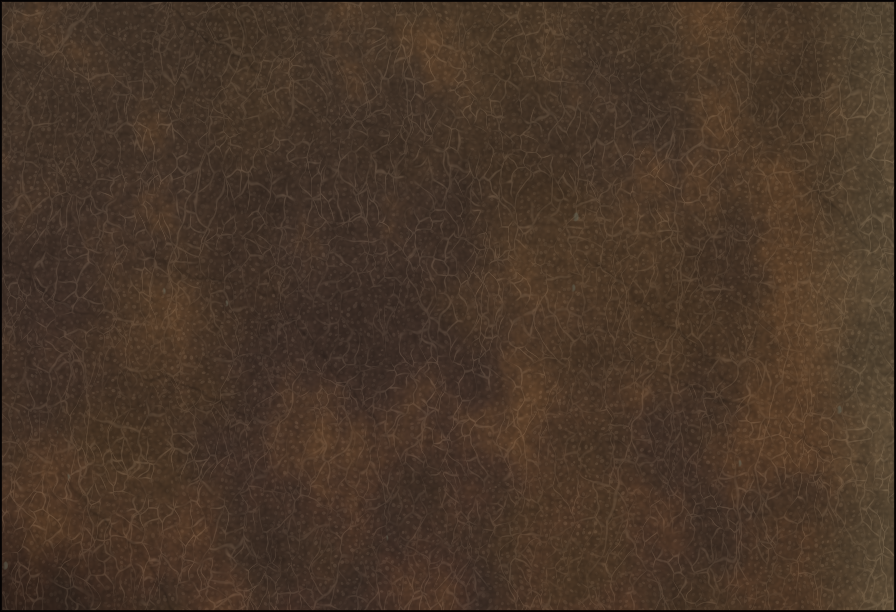
A WebGL 2 fragment shader for this texture:

```glsl
#version 300 es
precision highp float;
// Worn brown leather: mottled dye, pebbled pores, fine crease network, thin dark frame.

uniform vec2 u_resolution;
out vec4 fragColor;

vec2 hash2(vec2 p) {
  vec3 q = fract(p.xyx * vec3(0.1031, 0.1030, 0.0973));
  q += dot(q, q.yzx + 33.33);
  return fract((q.xx + q.yz) * q.zy);
}

float cornerSlope(vec2 cell, vec2 corner, vec2 f) {
  float angle = 6.2832 * hash2(cell + corner).x;
  return dot(vec2(cos(angle), sin(angle)), f - corner);
}

float gradientNoise(vec2 p) {
  vec2 cell = floor(p), f = fract(p);
  vec2 w = f * f * f * (f * (f * 6.0 - 15.0) + 10.0);
  float low = mix(cornerSlope(cell, vec2(0, 0), f), cornerSlope(cell, vec2(1, 0), f), w.x);
  float high = mix(cornerSlope(cell, vec2(0, 1), f), cornerSlope(cell, vec2(1, 1), f), w.x);
  return mix(low, high, w.y);
}

float fbm(vec2 p) {
  float sum = 0.0, amplitude = 0.6;
  for (int i = 0; i < 5; i++) {
    sum += amplitude * gradientNoise(p);
    p = mat2(1.6, 1.2, -1.2, 1.6) * p + 17.3;
    amplitude *= 0.52;
  }
  return sum;
}

vec2 warp(vec2 p, float frequency, float amount) {
  return p + amount * vec2(gradientNoise(p * frequency), gradientNoise(p * frequency + 41.7));
}

float stroke(float dist, float halfWidth, float px) {
  return 1.0 - smoothstep(halfWidth - 0.6 * px, halfWidth + 0.6 * px, dist);
}

// Distance to the nearest border between jittered cells, in cell units
float cellBorder(vec2 p) {
  vec2 cell = floor(p), f = fract(p), nearest = vec2(9.0);
  for (int k = 0; k < 9; k++) {
    vec2 o = vec2(k % 3 - 1, k / 3 - 1);
    vec2 r = o + hash2(cell + o) - f;
    if (dot(r, r) < dot(nearest, nearest)) nearest = r;
  }
  float border = 9.0;
  for (int k = 0; k < 25; k++) {
    vec2 o = vec2(k % 5 - 2, k / 5 - 2);
    vec2 r = o + hash2(cell + o) - f, gap = r - nearest;
    if (dot(gap, gap) > 1e-4) border = min(border, dot(0.5 * (r + nearest), normalize(gap)));
  }
  return border;
}

// Broken network of creases
float creaseNet(vec2 p, vec2 scale, float halfWidth, float px) {
  float dist = cellBorder(p * scale) / length(scale) * 1.414;
  float broken = smoothstep(-0.28, 0.18, gradientNoise(p * scale * 0.7 + 7.0));
  return stroke(dist, halfWidth, px) * broken;
}

// Scattered pores of uneven size and strength
float pores(vec2 p, float scale, float px) {
  vec2 cell = floor(p * scale), f = fract(p * scale);
  float sum = 0.0;
  for (int k = 0; k < 9; k++) {
    vec2 o = vec2(k % 3 - 1, k / 3 - 1);
    vec2 h = hash2(cell + o + 91.0);
    float dist = length(o + 0.1 + 0.8 * h - f) / scale;
    sum = max(sum, stroke(dist, 0.0018 + 0.0014 * h.y, px) * mix(0.3, 1.0, h.x));
  }
  return sum;
}

// Long wandering wrinkles around a main angle
float wrinkles(vec2 p, float aspect, float angle, float seed, float halfWidth, float px) {
  float sum = 0.0;
  for (int i = 0; i < 9; i++) {
    vec2 id = vec2(float(i) + 3.0, seed);
    vec2 shape = hash2(id + 50.0);
    float a = angle + 0.7 * (shape.x - 0.5);
    vec2 along = vec2(cos(a), sin(a)), q = p - hash2(id) * vec2(aspect, 1.0);
    float across = dot(q, vec2(-along.y, along.x));
    across += 0.035 * gradientNoise(p * 6.0 + id) + 0.012 * gradientNoise(p * 31.0 + id);
    float reach = 0.15 + 0.25 * shape.y;
    float fade = 1.0 - smoothstep(0.3 * reach, reach, abs(dot(q, along)));
    sum = max(sum, stroke(abs(across), halfWidth, px) * fade);
  }
  return sum;
}

// Uneven dye, cooler at the left and olive along the right edge
vec3 dye(vec2 p, vec2 uv) {
  float broad = fbm(p * 2.3 + 4.0), patches = fbm(p * vec2(6.5, 5.0) + 23.0);
  vec3 color = mix(vec3(0.235, 0.178, 0.150), vec3(0.295, 0.217, 0.150),
                   smoothstep(-0.25, 0.3, broad + 0.5 * (uv.x - 0.4)));
  color = mix(color, vec3(0.270, 0.215, 0.155), 0.5 * smoothstep(0.4, 1.0, uv.y));
  color = mix(color, vec3(0.285, 0.185, 0.140), 0.5 * smoothstep(-0.2, 0.2, patches) * (1.0 - smoothstep(0.0, 0.6, uv.y)));
  color = mix(color, vec3(0.345, 0.240, 0.150), 0.6 * smoothstep(0.05, 0.5, patches + 0.25 * smoothstep(0.6, 0.95, uv.x)));
  color = mix(color, vec3(0.335, 0.280, 0.205), 0.85 * smoothstep(0.88, 1.0, uv.x + 0.08 * broad));
  return color * (1.0 + 0.26 * patches) * mix(0.72, 1.0, smoothstep(0.0, 0.25, length(uv)));
}

void main() {
  float px = 1.0 / u_resolution.y, aspect = u_resolution.x * px;
  vec2 p = gl_FragCoord.xy * px, uv = gl_FragCoord.xy / u_resolution;
  vec3 color = dye(p, uv);

  // Grain and raised detail
  vec2 bent = warp(warp(p, 9.0, 0.03), 45.0, 0.008);
  float worn = smoothstep(-0.25, 0.25, fbm(p * 3.5 + 61.0));
  float fine = creaseNet(bent, vec2(52.0, 31.0), 0.0012, px) * mix(0.5, 1.0, worn);
  float coarse = creaseNet(bent + 5.0, vec2(27.0, 15.0), 0.0012, px);
  float pebble = pores(warp(p, 20.0, 0.01), 96.0, px) * mix(0.95, 0.6, worn);
  float folds = 0.8 * wrinkles(p, aspect, 1.3, 12.0, 0.0013, px);
  float raised = max(max(fine, 0.8 * coarse), max(0.8 * pebble, folds));
  color += raised * vec3(0.090, 0.082, 0.070) - 0.006;
  color *= 1.0 - 0.12 * wrinkles(p, aspect, -0.6, 29.0, 0.0022, 2.5 * px);
  color *= 1.0 + 0.16 * gradientNoise(p * 135.0) + 0.12 * gradientNoise(p * 52.0);

  // Pale scuffs
  for (int i = 0; i < 10; i++) {
    vec2 id = vec2(float(i), 77.0), q = p - hash2(id) * vec2(aspect, 1.0);
    float scuff = stroke(length(warp(q, 90.0, 0.005)), 0.001 + 0.004 * hash2(id + 9.0).x, 2.0 * px);
    color = mix(color, vec3(0.40, 0.41, 0.35), 0.5 * scuff);
  }

  // Frame
  float edge = min(min(p.x, aspect - p.x), min(p.y, 1.0 - p.y));
  color = mix(vec3(0.02, 0.01, 0.01), color, smoothstep(0.00286 - 0.5 * px, 0.00286 + 0.5 * px, edge));
  fragColor = vec4(color, 1.0);
}
```
